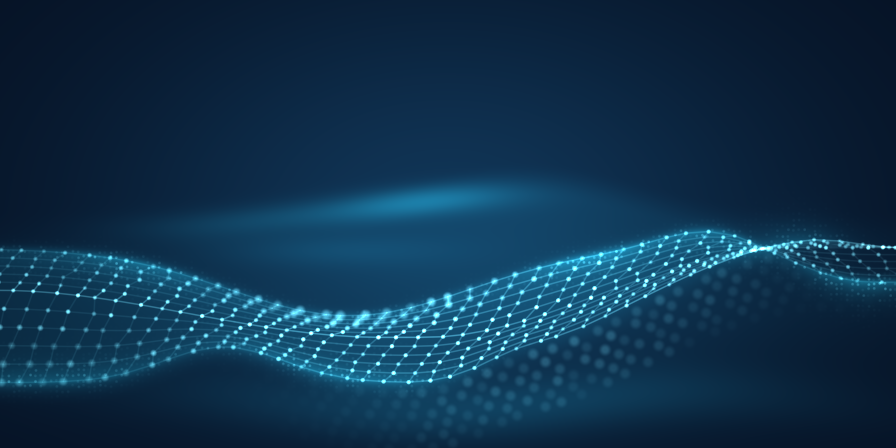
Write a Shadertoy shader that draws this background.

```glsl
const vec3 DEEP = vec3(0.020, 0.065, 0.135);
const vec3 NAVY = vec3(0.062, 0.205, 0.335);
const vec3 TEAL = vec3(0.09, 0.52, 0.58);
const vec3 HAZE = vec3(0.04, 0.24, 0.28);
const vec3 SPARK = vec3(0.58, 0.98, 1.0);
const float SPACING = 0.048;      // distance between nodes in a row
const float SHEAR = 0.3;          // sideways shift from row to row
const float DOT_RADIUS = 0.0042;
const float LINE_WIDTH = 0.0011;
const int ROWS = 10;              // rows across the ribbon
const int DEEP_ROWS = 6;          // blurred rows hanging below it

float hash(vec2 p) {
    p = fract(p * vec2(0.1031, 0.1137));
    p += dot(p, p.yx + 33.33);
    return fract((p.x + p.y) * p.x * 17.0);
}

float bump(float x, float center, float width) {
    float t = (x - center) / width;
    return exp(-t * t);
}

// Edges and spine of the ribbon
float upperEdge(float x) {
    return 0.445 - 0.15 * bump(x, 0.78, 0.38) + 0.04 * bump(x, 1.57, 0.15)
         - 0.075 * smoothstep(1.6, 1.95, x);
}

float lowerEdge(float x) {
    return 0.146 + 0.08 * bump(x, 0.5, 0.19) + 0.02 * bump(x, 1.15, 0.1)
         + 0.32 * smoothstep(0.9, 1.85, x) - 0.018 * smoothstep(1.82, 2.0, x);
}

float spine(float x) {
    return 0.352 - 0.105 * smoothstep(0.0, 0.85, x) + 0.2 * smoothstep(0.95, 1.75, x);
}

float rowHeight(float x, float v) {
    float low = lowerEdge(x);
    if (v < 0.0) return low + 0.25 * v;
    float mid = spine(x);
    return v < 0.5 ? mix(low, mid, 2.0 * v) : mix(mid, upperEdge(x), 2.0 * v - 1.0);
}

vec2 node(float k, float row) {
    float jitter = 0.35 * (hash(vec2(k + 40.0, row + 20.0)) - 0.5);
    float x = (k + SHEAR * row + jitter) * SPACING;
    return vec2(x, rowHeight(x, row / float(ROWS)));
}

float segment(vec2 p, vec2 a, vec2 b) {
    vec2 d = b - a;
    return length(p - a - d * clamp(dot(p - a, d) / dot(d, d), 0.0, 1.0));
}

// Bright crest: crisp on the outer side, soft on the inner side
float crest(float d, float outer, float inner) {
    return exp(-abs(d) / (d > 0.0 ? outer : inner));
}

float dust(vec2 p) {
    vec2 cell = floor(p / 0.012);
    float h = hash(cell + 70.0);
    vec2 offset = 0.5 + 0.4 * (vec2(h, hash(cell + 131.0)) - 0.5);
    return h * h * (1.0 - smoothstep(0.08, 0.4, length(fract(p / 0.012) - offset)));
}

// Dots and connecting threads
float mesh(vec2 p, float pixel) {
    float light = 0.0;
    for (int i = -DEEP_ROWS; i <= ROWS; i++) {
        float row = float(i), v = row / float(ROWS);
        float nearest = floor(p.x / SPACING - SHEAR * row + 0.5);
        float blur = 0.011 * smoothstep(0.6, 1.0, v) * bump(p.x, 0.8, 0.35)
                   + 0.008 * smoothstep(0.5, 0.0, v) * bump(p.x, 0.0, 0.4);
        float level = 0.35 + 0.6 * bump(p.x, 1.0, 0.6) + 0.4 * bump(v, 0.5, 0.15);
        float thread = 0.10 + 0.24 * bump(p.x, 1.1, 0.45);
        if (i == ROWS / 2) thread += 0.3 * (1.0 - smoothstep(0.8, 1.3, p.x));
        if (i == 0) thread += 0.3 * smoothstep(1.1, 1.5, p.x);
        if (i < 0) {
            blur = 0.012;
            level = 0.5 * bump(p.x, 1.3, 0.38) * (1.0 + v);
        }
        float radius = DOT_RADIUS + 0.35 * blur;
        for (int j = -1; j <= 1; j++) {
            float k = nearest + float(j);
            vec2 a = node(k, row);
            float shine = level * (0.4 + 0.7 * hash(vec2(k + 9.0, row + 51.0)));
            float disc = 1.0 - smoothstep(radius * 0.45, radius + 0.5 * blur + pixel, length(p - a));
            light += disc * shine * DOT_RADIUS / (DOT_RADIUS + 0.4 * blur);
            if (i < 0) continue;
            float d = segment(p, a, node(k + 1.0, row));
            if (i < ROWS) d = min(d, segment(p, a, node(k, row + 1.0)));
            light += thread * (1.0 - smoothstep(0.0, LINE_WIDTH + pixel, d)) * 0.6;
        }
    }
    return light;
}

void mainImage(out vec4 fragColor, in vec2 fragCoord) {
    vec2 p = fragCoord / iResolution.xy * vec2(2.0, 1.0);
    float x = p.x, pixel = 1.0 / iResolution.y;

    // Backdrop
    vec3 color = mix(DEEP, NAVY, bump(x, 1.0, 0.8) * bump(p.y, 0.52, 0.52));

    // Distant hills and low mist, out of focus
    float hill = 0.49 + 0.11 * bump(x, 1.17, 0.36);
    color += HAZE * 0.3 * smoothstep(0.04, -0.04, p.y - hill) * smoothstep(0.05, 0.4, p.y) * bump(x, 1.1, 0.75);
    float ridge = 0.495 + 0.07 * smoothstep(0.3, 1.2, x);
    color += TEAL * 0.42 * bump(p.y, ridge, 0.032) * (bump(x, 0.94, 0.2) + 0.45 * bump(x, 0.6, 0.28));
    color += HAZE * 0.25 * bump(p.y, 0.44, 0.035) * bump(x, 0.75, 0.25);
    color += HAZE * 0.5 * bump(p.y, 0.1 + 0.02 * sin(5.0 * x), 0.065) * bump(x, 1.1, 0.65);

    // Ribbon haze and glowing crests
    float above = p.y - upperEdge(x), below = lowerEdge(x) - p.y;
    color += HAZE * 0.3 * smoothstep(0.02, -0.03, above) * smoothstep(0.06, -0.03, below);
    float upperGlow = 0.55 * bump(x, 0.3, 0.17) + 0.8 * bump(x, 1.33, 0.14) + 0.5 * bump(x, 1.58, 0.12)
                    + 0.7 * bump(x, 1.93, 0.15) + 0.3 * bump(x, 0.8, 0.4) + 0.2 * bump(x, 0.0, 0.2);
    float lowerGlow = 0.45 * bump(x, 0.1, 0.25) + 0.55 * bump(x, 0.75, 0.28) + 0.4 * bump(x, 1.75, 0.12);
    float glow = upperGlow * crest(above, 0.009, 0.024) + lowerGlow * crest(below, 0.012, 0.026);
    color += TEAL * glow * 0.8 + SPARK * glow * dust(p) * 0.7;

    color += SPARK * mesh(p, pixel);
    fragColor = vec4(min(color, 1.0), 1.0);
}
```
